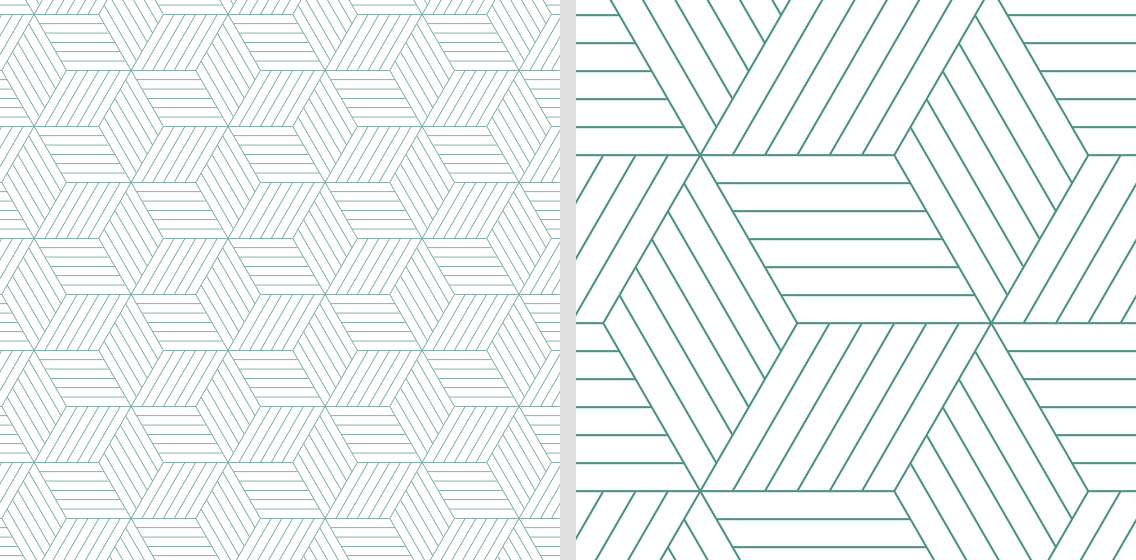
Left, the full canvas; right, a detail of the centre.
Reproduce this pattern procedurally as a Shadertoy shader.

```glsl
// Thin-line hatched rhombi packed three to a hexagon, like woven cubes.
// The plane is read in three skewed bases turned by 60 degrees; each basis owns
// one third of the rhombi, whose outlines and inner stripes are drawn as lines.

const float ROWS       = 5.0;                   // vertical repeats per canvas
const float STRIPES    = 6.0;                   // bands in each rhombus
const float LINE_WIDTH = 0.00123;               // in canvas heights
const vec2  STAR       = vec2(0.4073, 0.4257);  // a six-way crossing, from top left
const vec3  PAPER      = vec3(1.0);
const vec3  INK        = vec3(0.29, 0.57, 0.52);

const float SQRT3  = 1.7320508;
const float SIDE   = 1.0 / (ROWS * SQRT3);      // rhombus edge length
const float THIRD_OF_PI = 1.0471976;

// Distance from x to the nearest whole number
float toInteger(float x) {
    return abs(x - floor(x + 0.5));
}

// Coordinates along the two edges of the rhombus with the given heading
vec2 rhombusCoords(vec2 p, float heading) {
    vec2 along = vec2(cos(heading), sin(heading));
    vec2 across = vec2(-along.y, along.x);
    float y = dot(p, across);
    return vec2(dot(p, along) - y / SQRT3, 2.0 * y / SQRT3);
}

// Distance to the closest line, in edge lengths
float patternDistance(vec2 p) {
    float nearest = 1.0;
    for (int k = 0; k < 3; k++) {
        vec2 uv = rhombusCoords(p, float(k) * THIRD_OF_PI);
        vec2 cell = floor(uv);
        // Every third skewed cell holds a rhombus of this heading
        float phase = mod(cell.x - cell.y + 0.5, 3.0);
        if (phase < 1.0) {
            float edge = toInteger(uv.x);
            float stripe = toInteger(uv.y * STRIPES) / STRIPES;
            nearest = min(nearest, min(edge, stripe) * 0.5 * SQRT3);
        }
    }
    return nearest;
}

// Share of a pixel-wide box covered by a line at distance d
float lineCoverage(float d, float pixel) {
    float halfLine = 0.5 * LINE_WIDTH;
    float halfPixel = 0.5 * pixel;
    float overlap = min(d + halfPixel, halfLine) - max(d - halfPixel, -halfLine);
    return clamp(overlap / pixel, 0.0, 1.0);
}

void mainImage(out vec4 fragColor, in vec2 fragCoord) {
    float pixel = 1.0 / iResolution.y;
    vec2 pos = fragCoord * pixel;
    pos.y = 1.0 - pos.y;

    float d = patternDistance((pos - STAR) / SIDE) * SIDE;
    fragColor = vec4(mix(PAPER, INK, lineCoverage(d, pixel)), 1.0);
}
```
